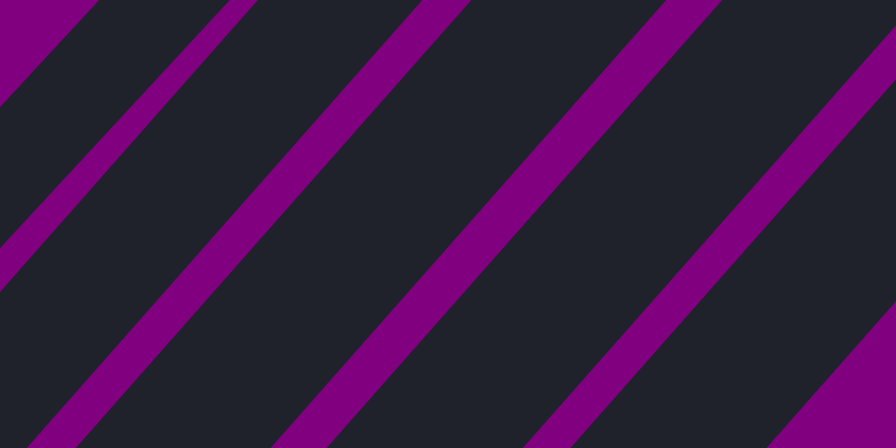
Write a WebGL 2 fragment shader that draws this pattern.

```glsl
#version 300 es
precision highp float;
// Five broad dark diagonal bands over purple, with uneven gaps between them.

uniform vec2 u_resolution;
out vec4 fragColor;

const vec3 PURPLE = vec3(0.506, 0.0, 0.502);
const vec3 DARK = vec3(0.122, 0.130, 0.170);

const int BAND_COUNT = 5;

// Per band: left and right edge along the top, and lean (run per unit of drop).
const vec3 BANDS[BAND_COUNT] = vec3[BAND_COUNT](
    vec3(0.2214, 0.5130, 0.926),
    vec3(0.5755, 0.9427, 0.883),
    vec3(1.0521, 1.4870, 0.883),
    vec3(1.6120, 2.0500, 0.883),
    vec3(2.1563, 2.5938, 0.883)
);

// Signed distance to a slanted band, negative inside.
float bandDistance(vec2 p, float left, float right, float lean) {
    float across = p.x + lean * p.y;
    float center = 0.5 * (left + right);
    float halfWidth = 0.5 * (right - left);
    return (abs(across - center) - halfWidth) / sqrt(1.0 + lean * lean);
}

// Smooth coverage of a shape over an edge about one pixel wide.
float coverage(float dist, float pixel) {
    return clamp(0.5 - dist / pixel, 0.0, 1.0);
}

void main() {
    // Canvas heights, measured from the top left with y running down.
    float pixel = 1.0 / u_resolution.y;
    vec2 p = gl_FragCoord.xy * pixel;
    p.y = 1.0 - p.y;

    // Bands never overlap, so their coverages add up.
    float dark = 0.0;
    for (int i = 0; i < BAND_COUNT; i++) {
        vec3 band = BANDS[i];
        dark += coverage(bandDistance(p, band.x, band.y, band.z), pixel);
    }

    fragColor = vec4(mix(PURPLE, DARK, min(dark, 1.0)), 1.0);
}
```
